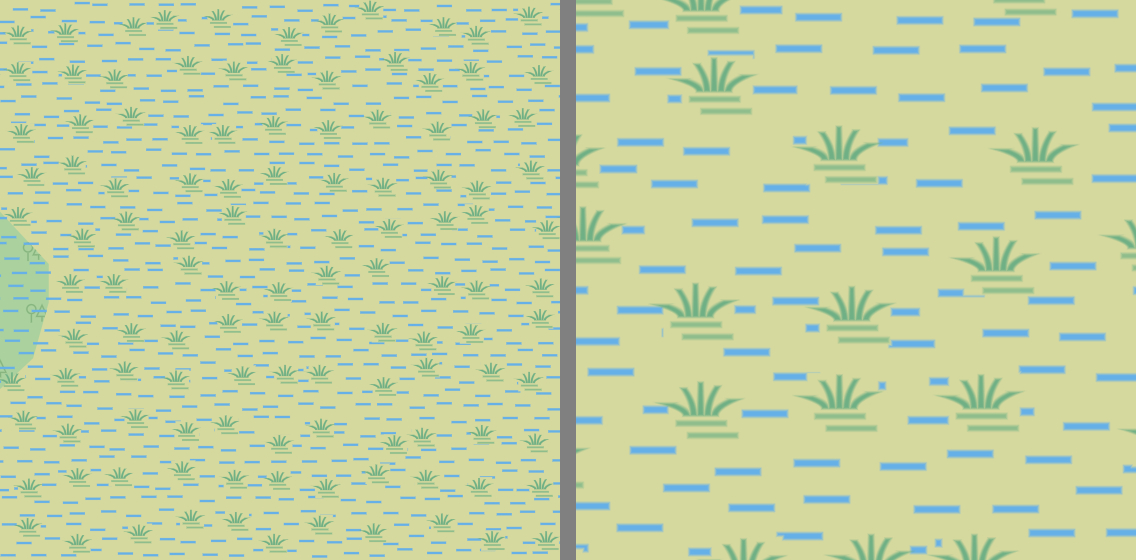
Left, the full canvas; right, a detail of the centre.
Give the GLSL for this pattern, as a three.js fragment shader.

```glsl
// Marsh map symbol field: staggered blue water dashes on pale sand, with
// jittered grass tufts that clear the dashes around them, and a wooded patch
// at the left edge built from half-planes and outlined tree signs.
varying vec2 vUv;

const vec3 SAND = vec3(0.84, 0.85, 0.62);
const vec3 WATER = vec3(0.40, 0.69, 0.91);
const vec3 BLADE = vec3(0.44, 0.69, 0.52);
const vec3 MOUND = vec3(0.56, 0.745, 0.55);
const vec3 WOOD = vec3(0.665, 0.82, 0.62);
const vec3 TREE = vec3(0.53, 0.71, 0.50);

const vec2 DASH_GRID = vec2(20.0, 42.0);
const float TUFT_GRID = 11.0;
const float TUFT_SIZE = 0.020;
const float SOFTNESS = 0.0013;

float hash(vec2 p) {
  return fract(sin(dot(p, vec2(127.1, 311.7))) * 43758.5453);
}

vec2 hash2(vec2 p) {
  return vec2(hash(p), hash(p + 57.3));
}

// Coverage of a shape from its signed distance
float fill(float d) {
  return 1.0 - smoothstep(-SOFTNESS, SOFTNESS, d);
}

float box(vec2 p, vec2 halfSize) {
  vec2 d = abs(p) - halfSize;
  return length(max(d, 0.0)) + min(max(d.x, d.y), 0.0);
}

// One dash per cell, with each row shifted by its own amount
float waterDashes(vec2 uv, vec2 grid, vec2 halfSize) {
  vec2 g = uv * grid;
  float row = floor(g.y);
  g.x += 0.5 * mod(row, 2.0) + 0.35 * hash(vec2(row, 9.0));
  vec2 jitter = (hash2(floor(g)) - 0.5) * vec2(0.38, 0.62);
  return box((fract(g) - 0.5 - jitter) / grid, halfSize);
}

// Five tapered blades that fan outward; base at y = 0, tallest tip at y = 1
float blades(vec2 p) {
  float d = 10.0;
  for (int i = -2; i <= 2; i++) {
    float k = float(i);
    float height = 1.0 - 0.14 * k * k + 0.03 * k;
    float t = clamp(p.y / height, 0.0, 1.0);
    float slope = 0.6 * k * t / height;
    float side = abs(p.x - 0.21 * k - 0.30 * k * t * t) / sqrt(1.0 + slope * slope);
    d = min(d, max(side - mix(0.10, 0.07, t), max(-p.y, p.y - height)));
  }
  return d;
}

// Two offset bars under the blades
float mound(vec2 p) {
  vec2 halfSize = vec2(0.75, 0.08);
  return min(box(p - vec2(0.02, -0.22), halfSize),
             box(p - vec2(0.36, -0.58), halfSize));
}

// Convex patch: negative inside
float woodPatch(vec2 p) {
  float upper = dot(p, vec2(0.73, 0.68)) - 0.423;
  float lower = dot(p, vec2(0.682, -0.731)) + 0.223;
  float side = dot(p, vec2(0.963, -0.27)) + 0.0404;
  return max(max(upper, lower), max(side, p.x - 0.087));
}

// A round-crowned tree beside a pointed one, both drawn in outline
float treePair(vec2 p, float stroke) {
  float ring = abs(length(p) - 0.008) - stroke;
  float stem = box(p + vec2(0.0, 0.016), vec2(stroke, 0.008));
  vec2 q = p - vec2(0.019, -0.004);
  float cone = max(dot(vec2(abs(q.x), q.y), vec2(0.905, 0.43)) - 0.0047, -q.y - 0.009);
  float trunk = box(q + vec2(0.0, 0.013), vec2(stroke, 0.005));
  return min(min(ring, stem), min(abs(cone) - stroke, trunk));
}

void main() {
  // Nearest tuft parts and the cleared space around them
  float bladeDist = 1.0, moundDist = 1.0, clearDist = 1.0;
  vec2 cell = floor(vUv * TUFT_GRID);
  for (int y = -1; y <= 1; y++) {
    for (int x = -1; x <= 1; x++) {
      vec2 id = cell + vec2(float(x), float(y));
      vec2 center = (id + 0.5 + 0.54 * (hash2(id + 3.7) - 0.5)) / TUFT_GRID;
      if (woodPatch(center) < 0.004) continue;
      vec2 p = (vUv - center) / TUFT_SIZE;
      bladeDist = min(bladeDist, blades(p) * TUFT_SIZE);
      moundDist = min(moundDist, mound(p) * TUFT_SIZE);
      clearDist = min(clearDist, box(p - vec2(0.1, 0.18), vec2(1.08, 0.92)) * TUFT_SIZE);
    }
  }

  // Ground and wooded patch
  float patchDist = woodPatch(vUv);
  vec3 color = mix(SAND, WOOD, fill(patchDist));
  float trees = treePair(vUv - vec2(0.056, 0.448), 0.0013);
  trees = min(trees, treePair(vUv - vec2(0.050, 0.558), 0.0013));
  trees = min(trees, treePair(vUv - vec2(-0.018, 0.348), 0.0013));
  color = mix(color, TREE, fill(max(trees, patchDist)));

  // Water dashes, then grass on top
  float dashDist = waterDashes(vUv, DASH_GRID, vec2(0.0135, 0.0021));
  color = mix(color, WATER, fill(max(dashDist, -clearDist)));
  color = mix(color, MOUND, fill(moundDist));
  color = mix(color, BLADE, fill(bladeDist));
  gl_FragColor = vec4(color, 1.0);
}
```
